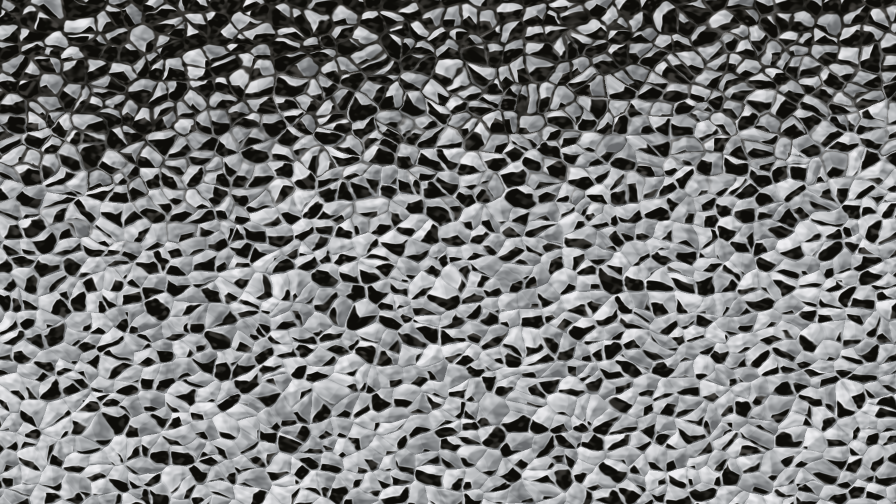
Give the GLSL for this texture, as a WebGL 1 fragment shader.

```glsl
precision highp float;
// Pebbled window glass: warped Voronoi cells act as small faceted lenses.
// Each facet refracts pale sky from above and dark ground from below; the
// balance shifts from mostly dark at the top to mostly pale at the bottom.
uniform vec2 u_resolution;

const vec2 CELLS = vec2(24.0, 28.5);     // cells per canvas height
const float WARP = 0.6;                  // bending of the cell grid
const float ROUNDING = 26.0;             // higher gives sharper cell corners
const float RIDGE = 0.07;                // width of the seams between cells
const float EDGE = 0.045;                // softness of the facet outlines
const float TURN = 1.9;                  // spread of the horizon angle per cell
const float SCATTER = 0.46;              // spread of the horizon height per cell
const float CREASE = 0.13;               // tone step between the two upper planes
const vec3 GROUND = vec3(0.05, 0.048, 0.034);
const vec3 GROUND_GLINT = vec3(0.29, 0.28, 0.265);
const vec3 SKY_DIM = vec3(0.41, 0.42, 0.43);
const vec3 SKY_MID = vec3(0.69, 0.70, 0.71);
const vec3 SKY_BRIGHT = vec3(0.93, 0.93, 0.94);

vec2 hash2(vec2 p) {
  vec3 q = fract(p.xyx * vec3(0.1031, 0.1030, 0.0973));
  q += dot(q, q.yzx + 33.33);
  return fract((q.xx + q.yz) * q.zy);
}

vec2 noise2(vec2 p) {
  vec2 i = floor(p), f = fract(p);
  f = f * f * (3.0 - 2.0 * f);
  vec2 low = mix(hash2(i), hash2(i + vec2(1.0, 0.0)), f.x);
  vec2 high = mix(hash2(i + vec2(0.0, 1.0)), hash2(i + 1.0), f.x);
  return mix(low, high, f.y);
}

// Nearest site: its cell id and the offset from the point to it.
void nearestSite(vec2 p, out vec2 id, out vec2 toSite) {
  vec2 base = floor(p);
  float best = 100.0;
  for (int y = -1; y <= 1; y++) {
    for (int x = -1; x <= 1; x++) {
      vec2 cell = base + vec2(float(x), float(y));
      vec2 d = cell + hash2(cell) - p;
      if (dot(d, d) < best) {
        best = dot(d, d);
        id = cell;
        toSite = d;
      }
    }
  }
}

// Rounded distance to the cell border (x) and the slope towards it (yz).
vec3 roundedBorder(vec2 p, vec2 id, vec2 toSite) {
  float total = 0.0;
  vec2 slope = vec2(0.0);
  for (int y = -2; y <= 2; y++) {
    for (int x = -2; x <= 2; x++) {
      vec2 cell = id + vec2(float(x), float(y));
      vec2 d = cell + hash2(cell) - p;
      vec2 across = d - toSite;
      if (dot(across, across) > 0.0001) {
        vec2 n = normalize(across);
        float weight = exp(-ROUNDING * dot(0.5 * (d + toSite), n));
        total += weight;
        slope += weight * n;
      }
    }
  }
  return vec3(-log(total) / ROUNDING, slope / total);
}

vec3 skyColor(float t) {
  t = clamp(t, 0.0, 1.0);
  return t < 0.5 ? mix(SKY_DIM, SKY_MID, t * 2.0)
                 : mix(SKY_MID, SKY_BRIGHT, t * 2.0 - 1.0);
}

vec3 glass(vec2 uv) {
  vec2 p = uv * CELLS + 40.0;
  p += WARP * (noise2(p * 0.6) - 0.5) + 0.1 * (noise2(p * 2.3) - 0.5);
  vec2 grain = noise2(mat2(3.4, 1.9, -2.4, 4.4) * p);

  vec2 id, toSite;
  nearestSite(p, id, toSite);
  vec3 border = roundedBorder(p, id, toSite);
  vec2 look = hash2(id + 71.3), tone = hash2(id + 17.9);

  // Depth of the dark scene behind the glass
  float level = uv.y + 0.07 * (0.9 - uv.x) + 0.12 * (noise2(uv * 4.0).x - 0.5);
  float darkness = smoothstep(0.35, 1.1, level + 0.25 * (tone.y - 0.5));

  // Bent horizon inside the cell: two sky planes above it, ground below
  float angle = (look.x - 0.5) * TURN - 0.1;
  vec2 up = vec2(sin(angle), cos(angle));
  vec2 side = vec2(up.y, -up.x);
  float along = dot(toSite, side) + 0.3 * (tone.x - 0.5);
  float bend = (tone.y - 0.35) * 1.4 * abs(along);
  float horizon = mix(-0.13, 0.08, smoothstep(0.15, 1.0, level));
  horizon += (look.y - 0.5) * SCATTER;
  float height = dot(-toSite, up) + bend - horizon + 0.06 * (grain.x - 0.5);
  float sky = smoothstep(-EDGE, EDGE, height);

  // Facet shading, with a bright lip along the horizon
  float facing = dot(border.yz, vec2(-0.45, 0.85));
  float shade = 0.42 + 0.22 * facing + 0.44 * (tone.x - 0.5);
  shade += CREASE * smoothstep(-0.04, 0.04, along) - 0.5 * CREASE;
  shade += 0.36 * (grain.y - 0.5) + 0.3 * (0.2 - border.x);
  shade += 0.26 * (1.0 - smoothstep(0.02, 0.12, height));
  shade += 0.05 * (1.0 - smoothstep(0.2, 0.6, abs(level - 0.32)));
  float glint = smoothstep(0.45, 0.95, grain.x) * (0.4 + 0.6 * tone.y);
  vec3 ground = mix(GROUND, GROUND_GLINT, glint);
  vec3 facet = mix(ground, skyColor(shade), sky);

  // Seams: blend with the facets below, sink into the dark at the top
  float seamShade = 0.46 + 0.36 * facing + 0.5 * (grain.y - 0.5) + 0.25 * (tone.x - 0.5);
  vec3 seamDark = mix(GROUND, GROUND_GLINT, grain.y);
  vec3 seam = mix(skyColor(seamShade), seamDark, smoothstep(0.2, 0.85, darkness));
  float width = RIDGE * (0.4 + 1.2 * grain.x);
  return mix(seam, facet, smoothstep(width - EDGE, width + EDGE, border.x));
}

void main() {
  vec3 color = vec3(0.0);
  for (int i = 0; i < 4; i++) {  // 2 x 2 samples smooth the creases
    float k = float(i);
    vec2 offset = vec2(mod(k, 2.0), floor(k * 0.5)) * 0.5 - 0.25;
    color += glass((gl_FragCoord.xy + offset) / u_resolution.y);
  }
  gl_FragColor = vec4(color * 0.25, 1.0);
}
```
